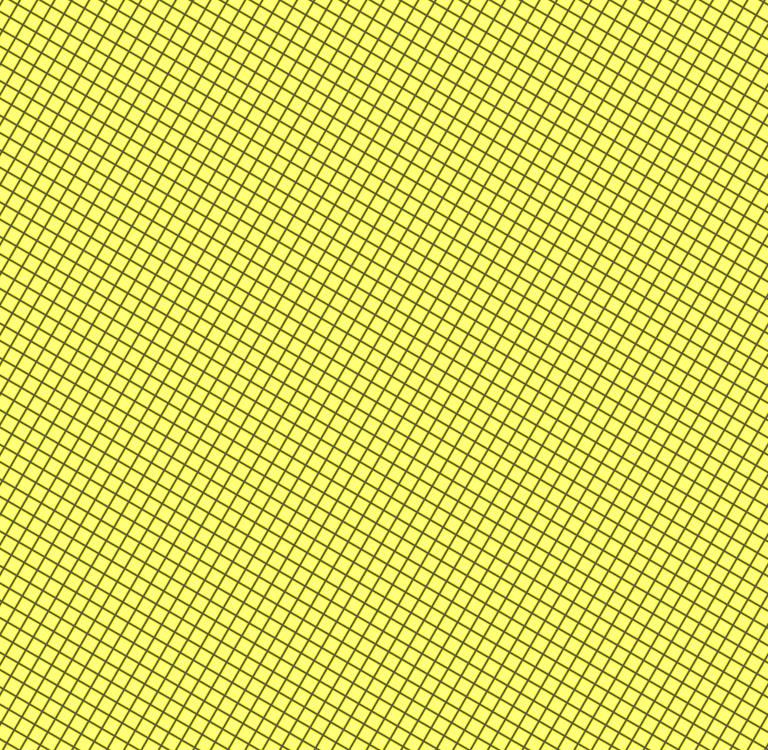
Give the GLSL for this pattern, as a WebGL 1 fragment shader.

```glsl
precision highp float;

uniform vec2 u_resolution;

// Lengths are fractions of the canvas height.
const float CELL = 0.02;
const float LINE_WIDTH = 0.0023;
const float RIM_WIDTH = 0.0044;
const float ANGLE = 0.5235988;
const vec2 PHASE = vec2(0.16, 0.67);   // line offset in cells
const float LINE_BLUR = 1.2;           // edge softness in pixels
const float RIM_BLUR = 0.4;

const vec3 PAPER = vec3(1.0, 1.0, 0.48);
const vec3 RIM = vec3(1.0, 1.0, 0.0);
const vec3 LINE = vec3(0.315);

// Box-filtered coverage of a strip, per axis, at signed distance d.
vec2 stripCoverage(vec2 d, float width, float blur) {
    vec2 enter = clamp((d + 0.5 * width) / blur + 0.5, 0.0, 1.0);
    vec2 leave = clamp((d - 0.5 * width) / blur + 0.5, 0.0, 1.0);
    return enter - leave;
}

// Union of the two line directions.
float gridCoverage(vec2 d, float width, float blur) {
    vec2 c = stripCoverage(d, width, blur);
    return 1.0 - (1.0 - c.x) * (1.0 - c.y);
}

void main() {
    float pixel = 1.0 / u_resolution.y;
    vec2 p = vec2(gl_FragCoord.x, u_resolution.y - gl_FragCoord.y) * pixel;

    // Rotated square lattice, measured from the nearest line.
    float c = cos(ANGLE);
    float s = sin(ANGLE);
    vec2 q = vec2(c * p.x + s * p.y, c * p.y - s * p.x);
    vec2 d = (fract(q / CELL - PHASE + 0.5) - 0.5) * CELL;

    // Pale cells, saturated rims, grey lines.
    vec3 color = mix(PAPER, RIM, gridCoverage(d, RIM_WIDTH, RIM_BLUR * pixel));
    color = mix(color, LINE, gridCoverage(d, LINE_WIDTH, LINE_BLUR * pixel));

    gl_FragColor = vec4(color, 1.0);
}
```
